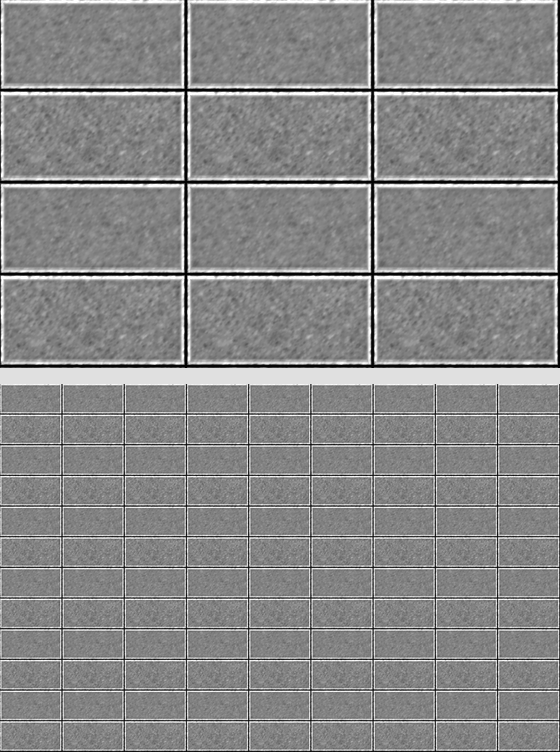
Top: one tile. Bottom: repeated 3 by 3.
This texture map is drawn by a Shadertoy shader. Its source:

```glsl
#define COLUMNS 3.0
#define ROWS 4.0
#define BRICK_SIZE vec2(2.03, 1.0)   // in row heights
#define JOINT_SHIFT vec2(-0.008, 0.020)
#define JOINT_HALF 0.0165
#define JOINT_SOFT 0.010
#define RIM_WIDTH 0.019
#define STONE_GREY 0.508
#define JOINT_GREY 0.01
#define GRAIN_DEPTH 0.095
#define EDGE_WOBBLE 0.004

vec3 hash3(vec2 cell) {
    vec3 h = fract(vec3(cell.xyx) * vec3(0.1031, 0.1030, 0.0973));
    h += dot(h, h.yxz + 33.33);
    return fract((h.xxy + h.yzz) * h.zyx);
}

// Cellular noise: one slanted pit or bump per cell, wrapping after period cells
float cellBumps(vec2 p, vec2 period, float seed) {
    vec2 base = floor(p);
    float sum = 0.0;
    for (int j = -1; j <= 1; j++) {
        for (int i = -1; i <= 1; i++) {
            vec2 cell = base + vec2(i, j);
            vec3 rnd = hash3(mod(cell, period) + seed);
            vec2 d = p - cell - rnd.xy;
            vec2 slanted = vec2(d.x + d.y, 1.6 * (d.y - d.x)) * 0.7071;
            float falloff = max(0.0, 1.0 - dot(slanted, slanted));
            sum += (2.0 * rnd.z - 1.0) * falloff * falloff;
        }
    }
    return sum;
}

// Stone surface: the same in every column, alternating between two rows
float stoneGrain(vec2 grid) {
    vec2 coarse = vec2(12.0, 6.0), medium = vec2(38.0, 19.0), fine = vec2(70.0, 35.0);
    vec2 wrap = vec2(1.0, 2.0);
    return 0.25 * cellBumps(grid * coarse, coarse * wrap, 11.0)
         + 0.85 * cellBumps(grid * medium, medium * wrap, 47.0)
         + 0.55 * cellBumps(grid * fine, fine * wrap, 83.0);
}

float ridge(float d, float centre, float width) {
    float t = (d - centre) / width;
    return exp(-t * t);
}

void mainImage(out vec4 fragColor, in vec2 fragCoord) {
    vec2 grid = fragCoord / iResolution.xy * vec2(COLUMNS, ROWS) - JOINT_SHIFT / BRICK_SIZE;
    float pixel = ROWS / iResolution.y;
    float grain = stoneGrain(grid);

    // Distances to the joint centres on each side
    vec2 low = fract(grid) * BRICK_SIZE;
    vec2 high = BRICK_SIZE - low;
    float wobble = EDGE_WOBBLE * grain;
    vec2 nearest = min(low, high);
    float joint = min(nearest.x, nearest.y);

    // Stone face, slightly rougher in every other row
    float roughness = mix(1.15, 0.85, mod(floor(grid.y), 2.0));
    float shade = STONE_GREY + GRAIN_DEPTH * roughness * grain;
    shade -= 0.035 * ridge(joint, 0.085, 0.025);

    // Sharpened rim: broad on top, fainter with a second line below
    float sides = 0.46 * ridge(nearest.x + wobble, 0.034, RIM_WIDTH);
    float top = 0.53 * ridge(high.y + wobble, 0.038, RIM_WIDTH * 1.15);
    float bottom = 0.38 * ridge(low.y + wobble, 0.034, RIM_WIDTH)
                 + 0.10 * ridge(low.y + wobble, 0.066, 0.011);
    shade += max(sides, max(top, bottom)) * (1.0 + 0.2 * grain);

    // Dark joints
    float soft = max(JOINT_SOFT, 0.5 * pixel);
    float face = smoothstep(JOINT_HALF - soft, JOINT_HALF + soft, joint + 0.5 * wobble);
    shade = mix(JOINT_GREY, clamp(shade, 0.0, 1.0), face);

    fragColor = vec4(vec3(shade), 1.0);
}
```
